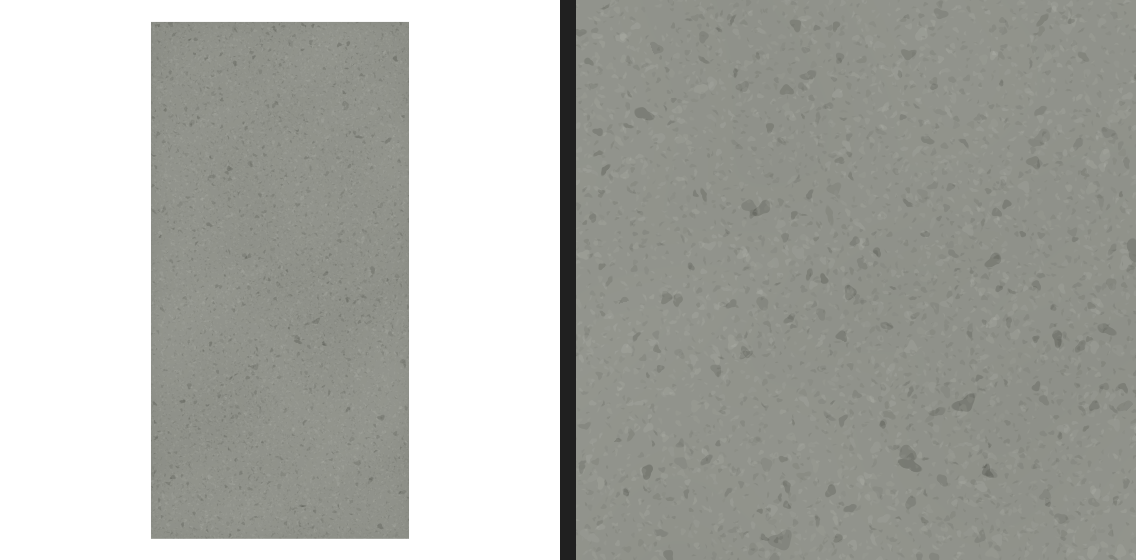
Left: the whole. Right: its middle third, enlarged.
Write a WebGL 2 fragment shader that draws this texture.

```glsl
#version 300 es
precision highp float;
// A tall slab of fine grey stone centred on a white ground.
// Scattered elliptical chips in several cell sizes, dark and light, lie over
// a base tone that drifts slowly with layered sines.

#define SLAB_CENTER vec2(0.5, 0.4995)
#define SLAB_HALF vec2(0.2305, 0.4615)
#define STONE vec3(0.567, 0.575, 0.546)
#define COARSE_CELL 0.0165
#define MEDIUM_CELL 0.0095
#define FINE_CELL 0.0055
#define COARSE_DEPTH 0.095
#define MEDIUM_DEPTH 0.075
#define FINE_DEPTH 0.042
#define LIGHT_LIFT 0.034
#define DRIFT 0.010

uniform vec2 u_resolution;
out vec4 fragColor;

uint scramble(uint n) {
    n = (n ^ (n >> 16)) * 0x7feb352du;
    n = (n ^ (n >> 15)) * 0x846ca68bu;
    return n ^ (n >> 16);
}

// Random value from 0 to 1 for a cell and a channel
float hash(ivec2 cell, int channel) {
    uint n = scramble(uint(cell.x + 4096));
    n = scramble(n ^ uint(cell.y + 8192));
    n = scramble(n + uint(channel));
    return float(n >> 8) / 16777216.0;
}

// Slow, smooth variation, about -1 to 1
float drift(vec2 p) {
    float a = sin(p.x * 11.0 + 2.0 * sin(p.y * 7.0 + 1.0));
    float b = sin(p.y * 17.0 + 1.5 * sin(p.x * 13.0) + 2.0);
    float c = sin(p.x * 31.0 - p.y * 23.0 + 2.0 * sin(p.y * 19.0));
    return 0.4 * a + 0.35 * b + 0.25 * c;
}

// Coverage of scattered chips, one candidate per cell
float chips(vec2 p, float size, float density, int seed, float pixel) {
    vec2 g = p / size;
    ivec2 home = ivec2(floor(g));
    float soft = 0.6 * pixel / size;
    float cover = 0.0;
    for (int y = -1; y <= 1; y++) {
        for (int x = -1; x <= 1; x++) {
            ivec2 cell = home + ivec2(x, y);
            if (hash(cell, seed) > density) continue;
            vec2 center = vec2(cell) + vec2(hash(cell, seed + 1), hash(cell, seed + 2));
            float angle = 3.1416 * hash(cell, seed + 3);
            float pick = hash(cell, seed + 4);
            float reach = mix(0.18, 0.46, pick * pick);
            float aspect = mix(0.3, 0.8, hash(cell, seed + 5));

            // Rotate into the chip, then bend its outline
            vec2 d = g - center;
            float c = cos(angle), s = sin(angle);
            vec2 q = vec2(c * d.x + s * d.y, c * d.y - s * d.x);
            q.y += 0.6 * (hash(cell, seed + 6) - 0.5) * q.x * q.x / reach;
            float turn = atan(q.y, q.x + 1e-5);
            float outline = 1.0 + 0.16 * sin(3.0 * turn + 6.28 * pick);
            float edge = (length(q / vec2(1.0, aspect)) - reach * outline) * aspect;
            float strength = mix(0.35, 1.0, hash(cell, seed + 7));
            cover = max(cover, strength * (1.0 - smoothstep(-soft, soft, edge)));
        }
    }
    return cover;
}

void main() {
    float span = min(u_resolution.x, u_resolution.y);
    vec2 p = (gl_FragCoord.xy - 0.5 * u_resolution) / span + 0.5;
    float pixel = 1.0 / span;

    // Slab outline
    vec2 d = abs(p - SLAB_CENTER) - SLAB_HALF;
    float border = max(d.x, d.y);
    float slab = 1.0 - smoothstep(-0.5 * pixel, 0.5 * pixel, border);

    // Base tone, slightly darker along the rim
    float patches = drift(p);
    float tone = DRIFT * patches - 0.018 * exp(border / 0.016);

    // Pale chips below, dark chips above, denser in the darker patches
    float crowd = 1.0 - 0.35 * patches;
    tone += LIGHT_LIFT * chips(p, MEDIUM_CELL, 0.42, 10, pixel);
    tone += LIGHT_LIFT * chips(p, FINE_CELL, 0.5, 30, pixel);
    tone -= FINE_DEPTH * chips(p, FINE_CELL, 0.5 * crowd, 50, pixel);
    tone -= MEDIUM_DEPTH * chips(p, MEDIUM_CELL, 0.24 * crowd, 70, pixel);
    tone -= COARSE_DEPTH * chips(p, COARSE_CELL, 0.13 * crowd, 90, pixel);

    vec3 stone = STONE + max(tone, -0.15);
    fragColor = vec4(mix(vec3(1.0), stone, slab), 1.0);
}
```
